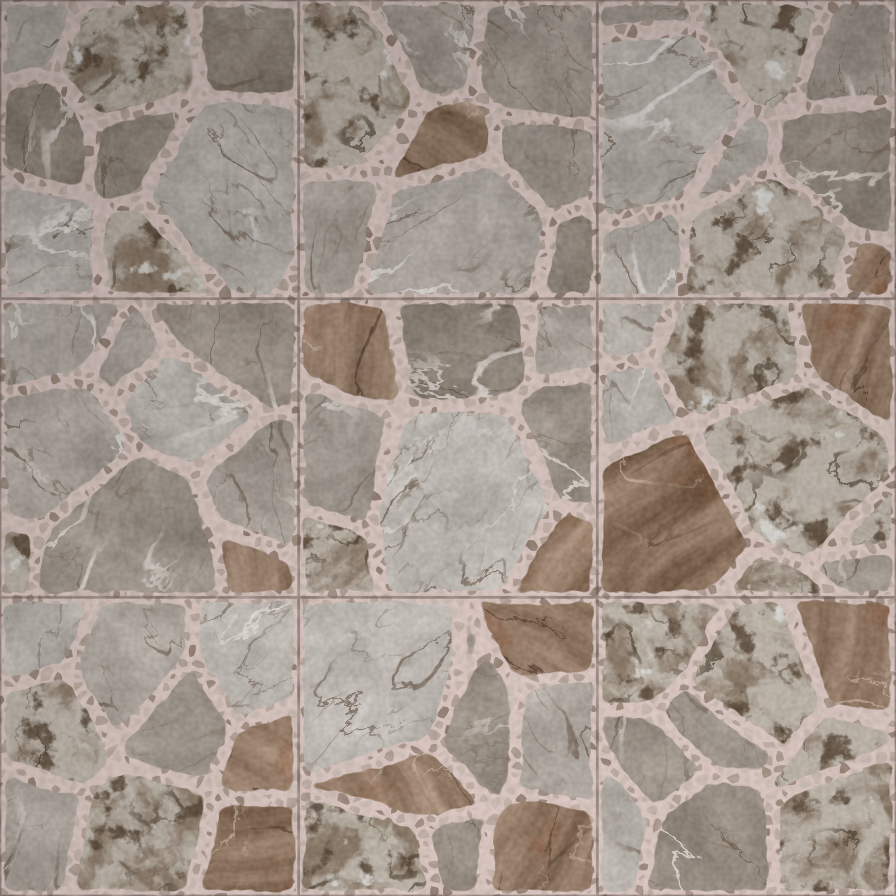
A WebGL 1 fragment shader for this texture:

```glsl
precision highp float;
// Palladiana floor: nine square slabs of broken marble set in pale pink, chip-filled mortar.
uniform vec2 u_resolution;

const float TILES = 3.0;
const float STONES = 3.0;

vec2 hash2(vec2 p) {
  vec3 q = fract(p.xyx * vec3(0.1031, 0.1030, 0.0973));
  q += dot(q, q.yzx + 33.33);
  return fract((q.xx + q.yz) * q.zy);
}

// Gradient noise, roughly -0.7 to 0.7
float corner(vec2 cell, vec2 offset) {
  float angle = 6.2832 * hash2(cell).x;
  return dot(vec2(cos(angle), sin(angle)), offset);
}

float noise(vec2 p) {
  vec2 i = floor(p), f = p - i, e = vec2(1.0, 0.0);
  vec2 u = f * f * f * (f * (f * 6.0 - 15.0) + 10.0);
  return mix(mix(corner(i, f), corner(i + e, f - e), u.x),
             mix(corner(i + e.yx, f - e.yx), corner(i + 1.0, f - 1.0), u.x), u.y);
}

float fbm(vec2 p) {
  float sum = 0.0, gain = 0.6;
  for (int i = 0; i < 5; i++) {
    sum += gain * noise(p);
    p = mat2(1.6, 1.2, -1.2, 1.6) * p + 7.3;
    gain *= 0.55;
  }
  return sum;
}

vec2 rotate(vec2 p, float a) {
  return vec2(cos(a) * p.x - sin(a) * p.y, sin(a) * p.x + cos(a) * p.y);
}

float smoothMin(float a, float b, float k) {
  float h = max(k - abs(a - b), 0.0) / k;
  return min(a, b) - 0.25 * k * h * h;
}

// Thin, broken lines along the zero crossings of noise
float vein(vec2 p, float width, float amount) {
  float warp = fbm(p * 2.0 + 31.0);
  float line = abs(noise(p + 0.45 * warp) + 0.1 * warp);
  return (1.0 - smoothstep(width * 0.3, width, line)) * smoothstep(-amount, 0.35, noise(p * 0.8 + 17.0));
}

// Stone centre in xy, size weight in z
vec3 site(vec2 cell, vec2 tile) {
  vec2 key = cell + tile * 5.0 + 41.0;
  float size = hash2(key + 90.0).x;
  return vec3((cell + 0.08 + 0.84 * hash2(key)) / STONES, 0.1 * size * size);
}

float power(vec2 p, vec3 s) {
  return dot(p - s.xy, p - s.xy) - s.z;
}

// Weighted Voronoi inside one slab: owning cell in xy, distance to its edge in z
vec3 brokenStone(vec2 p, vec2 tile) {
  vec2 owner = vec2(0.0);
  float best = 9.0;
  for (int k = 0; k < 9; k++) {
    vec2 cell = vec2(mod(float(k), STONES), floor((float(k) + 0.5) / STONES));
    float d = power(p, site(cell, tile));
    if (d < best) { best = d; owner = cell; }
  }
  vec3 home = site(owner, tile);
  vec2 rim = min(p, 1.0 - p);
  float edge = smoothMin(rim.x, rim.y, 0.03) + 0.005;
  for (int k = 0; k < 9; k++) {
    vec2 cell = vec2(mod(float(k), STONES), floor((float(k) + 0.5) / STONES));
    vec3 other = site(cell, tile);
    float gap = length(other.xy - home.xy);
    if (gap > 0.001) edge = smoothMin(edge, (power(p, other) - best) / (2.0 * gap), 0.035);
  }
  return vec3(owner, edge);
}

vec3 marble(vec2 p, float tone) {
  vec3 c = mix(vec3(0.53, 0.49, 0.45), vec3(0.69, 0.67, 0.65), tone) + 0.16 * fbm(p * 4.0);
  c = mix(c, vec3(0.36, 0.29, 0.23), 0.6 * vein(p * vec2(3.0, 6.0), 0.035, 0.15));
  c = mix(c, vec3(0.47, 0.42, 0.36), 0.5 * vein(p * vec2(5.0, 11.0) + 9.0, 0.05, 0.1));
  return mix(c, vec3(0.84, 0.82, 0.80), 0.75 * vein(p * vec2(2.2, 4.5) + 23.0, 0.045, 0.05));
}

vec3 banded(vec2 p, float tone) {
  float bands = fbm(vec2(p.x * 9.0 + 0.5 * noise(p * 3.0), p.y * 1.1));
  vec3 c = mix(vec3(0.40, 0.31, 0.24), vec3(0.67, 0.58, 0.51), clamp(0.35 + 0.3 * tone + 1.1 * bands, 0.0, 1.0));
  c = mix(c, vec3(0.48, 0.31, 0.21), 0.55 * smoothstep(0.1, 0.4, fbm(p * 3.5 + 50.0)));
  c = mix(c, vec3(0.27, 0.20, 0.15), 0.6 * vein(p * vec2(7.0, 2.0), 0.04, 0.05));
  return mix(c, vec3(0.78, 0.73, 0.69), 0.5 * vein(p * vec2(3.0, 5.0) + 11.0, 0.03, 0.0));
}

vec3 breccia(vec2 p, float tone) {
  float blotch = fbm(p * 7.0 + 0.8 * fbm(p * 5.0 + 3.0));
  vec3 c = mix(vec3(0.50, 0.44, 0.38), vec3(0.68, 0.65, 0.61), smoothstep(-0.25, 0.2, blotch + 0.2 * tone));
  c = mix(c, vec3(0.31, 0.25, 0.19), 0.8 * smoothstep(0.12, 0.32, fbm(p * 8.0 + 60.0)));
  c = mix(c, vec3(0.28, 0.23, 0.17), 0.65 * vein(p * 7.0, 0.07, 0.15));
  return mix(c, vec3(0.81, 0.81, 0.80), 0.8 * smoothstep(0.25, 0.4, fbm(p * 6.0 + 80.0)));
}

// Pale cement packed with small angular chips
vec3 mortar(vec2 p, float density) {
  vec2 g = p * density, base = floor(g), owner = base;
  float near = 9.0, next = 9.0;
  for (int k = 0; k < 9; k++) {
    vec2 cell = base + vec2(mod(float(k), 3.0), floor((float(k) + 0.5) / 3.0)) - 1.0;
    float d = length(g - cell - hash2(cell));
    if (d < near) { next = near; near = d; owner = cell; }
    else next = min(next, d);
  }
  vec2 h = hash2(owner + 13.0);
  vec3 chip = mix(vec3(0.74, 0.69, 0.66), vec3(0.49, 0.42, 0.37), h.x * h.x);
  float cover = smoothstep(0.0, 0.18, next - near - 0.1 - 0.3 * h.y);
  return mix(vec3(0.78, 0.71, 0.69), chip, 0.85 * cover) + 0.05 * noise(p * 45.0);
}

void main() {
  vec2 uv = gl_FragCoord.xy / u_resolution;
  vec2 q = uv * TILES, tile = floor(q), p = q - tile;
  float px = TILES / u_resolution.y;

  // Stone outlines, slightly chipped
  vec2 ragged = 0.012 * vec2(noise(q * 9.0), noise(q * 9.0 + 40.0));
  vec3 stone = brokenStone(p + ragged, tile);
  float halfGap = 0.024 + 0.012 * noise(q * 5.0 + 70.0) + 0.008 * noise(q * 28.0);
  float inside = smoothstep(-px, px, stone.z - halfGap);

  // Each stone has its own kind, direction and tone
  vec2 key = stone.xy + tile * 5.0 + 141.0;
  vec2 pick = hash2(key), look = hash2(key + 57.0);
  vec2 grain = rotate(p, 6.2832 * look.x) + 20.0 * pick + 5.0;
  vec3 face = pick.x < 0.56 ? marble(grain, look.y)
            : pick.x < 0.78 ? banded(grain, look.y) : breccia(grain, look.y);
  face += 0.05 * noise(q * 60.0) + 0.04 * noise(q * 25.0);
  vec3 colour = mix(mortar(q, 25.0), face, inside);

  // Dark hairline joints between slabs
  vec2 rim = min(p, 1.0 - p);
  float joint = 1.0 - smoothstep(0.002, 0.004 + px, min(rim.x, rim.y));
  colour = mix(colour, vec3(0.36, 0.31, 0.29), joint * (0.5 + 0.4 * noise(q * 14.0)));

  // Light falls off towards the top and the corners
  vec2 c = uv - 0.5;
  float light = 1.04 - 0.16 * c.y + 0.06 * c.x - 0.2 * dot(c, c);
  gl_FragColor = vec4(clamp(colour * light, 0.0, 1.0), 1.0);
}
```
